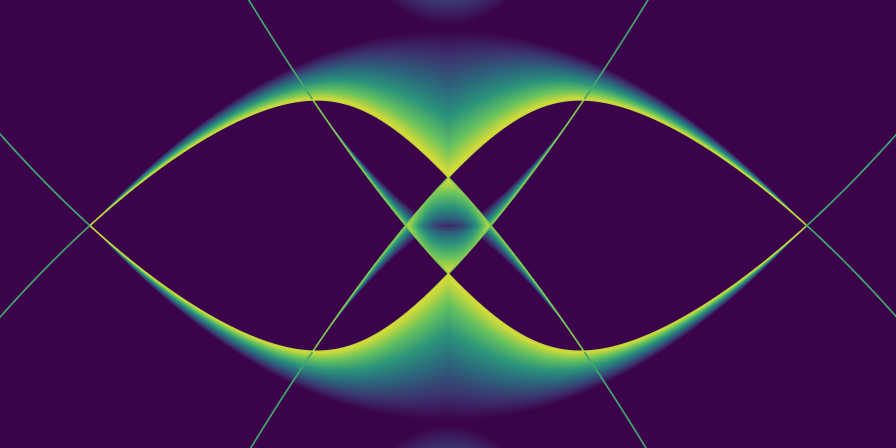
Reproduce this background procedurally as a Shadertoy shader.

```glsl
const vec2 CENTER = vec2(0.0008, -0.0035);  // offset from the canvas middle
const float LENS_TIP = 0.799;       // where the lens closes on the axis
const float CROSSING = 0.302;       // where steep branch meets the lens edge
const float DIAMOND_WIDTH = 0.095;
const float DIAMOND_HEIGHT = 0.110;
const float ENVELOPE_HEIGHT = 0.437;
const float CAP_HEIGHT = 0.445;
const float LINE_HALF_WIDTH = 0.0019;
const float EDGE_LEVEL = 0.95;
const float BRANCH_LEVEL = 0.84;
const float TAIL_LEVEL = 0.68;

// Bend of the branch: a parabola plus a skewed hyperbola.
const float BEND_X = 0.22;
const float BEND_RADIUS = 0.195;
const float BEND_GAIN = 0.683;
const float BRANCH_TILT = -0.537;
const float BRANCH_BASE = -0.3085;

const vec3 PLUM   = vec3(0.23, 0.01, 0.29);
const vec3 INDIGO = vec3(0.23, 0.21, 0.43);
const vec3 BLUE   = vec3(0.17, 0.40, 0.49);
const vec3 TEAL   = vec3(0.17, 0.58, 0.48);
const vec3 GREEN  = vec3(0.40, 0.76, 0.37);
const vec3 YELLOW = vec3(0.88, 0.87, 0.20);

vec3 palette(float level) {
    float s = clamp(level, 0.0, 1.0) * 5.0;
    vec3 color = mix(PLUM, INDIGO, min(s, 1.0));
    color = mix(color, BLUE, clamp(s - 1.0, 0.0, 1.0));
    color = mix(color, TEAL, clamp(s - 2.0, 0.0, 1.0));
    color = mix(color, GREEN, clamp(s - 3.0, 0.0, 1.0));
    return mix(color, YELLOW, clamp(s - 4.0, 0.0, 1.0));
}

float bend(float x) {
    return length(vec2(x - BEND_X, BEND_RADIUS));
}

float branch(float x) {
    return 0.5 * x * x + BRANCH_TILT * x + BEND_GAIN * bend(x) + BRANCH_BASE;
}

float branchSlope(float x) {
    return x + BRANCH_TILT + BEND_GAIN * (x - BEND_X) / bend(x);
}

// Coverage of the side where the signed distance is positive.
float inside(float dist, float pixel) {
    return clamp(0.5 + dist / pixel, 0.0, 1.0);
}

// Coverage of the stroke along the branch, mirrored about the axis.
float stroke(float x, float y, float pixel) {
    float slope = branchSlope(x);
    float dist = abs(y - abs(branch(x))) / sqrt(1.0 + slope * slope);
    return inside(LINE_HALF_WIDTH - dist, pixel);
}

void mainImage(out vec4 fragColor, in vec2 fragCoord) {
    float pixel = 1.0 / iResolution.y;
    vec2 p = (fragCoord - 0.5 * iResolution.xy) * pixel - CENTER;
    float x = abs(p.x);
    float y = abs(p.y);
    float shallow = branch(x);
    float steep = branch(-x);
    vec3 color = PLUM;

    // Broad glow between the lens edge and its envelope
    float envelope = ENVELOPE_HEIGHT * (1.0 - x * x / (LENS_TIP * LENS_TIP));
    float glow = (envelope - y) / max(envelope + shallow, 0.001);
    float mask = inside(y + shallow, pixel) * inside(envelope - y, pixel)
               * inside(LENS_TIP - x, pixel);
    color = mix(color, palette(glow), mask);

    // Faint caps at the top and bottom
    float cap = y - CAP_HEIGHT - 3.1 * x * x;
    color = mix(color, palette(3.8 * cap), inside(cap, pixel));

    // Wedges beside the steep branch
    float thickness = 0.622 * pow(max(CROSSING - x, 0.0), 1.6);
    float rise = y - steep;
    mask = inside(rise, pixel) * inside(thickness - rise, pixel)
         * inside(y + steep, pixel) * step(x, CROSSING);
    float fade = 1.0 - rise / max(thickness, 0.001);
    color = mix(color, palette(BRANCH_LEVEL * fade), mask);

    // Central diamond with a dark horizontal core
    float core = 0.04 + y / DIAMOND_HEIGHT + pow(x / DIAMOND_WIDTH, 2.5);
    mask = inside(-steep - y, pixel) * step(x, CROSSING);
    color = mix(color, palette(pow(core, 0.6)), mask);

    // Branch lines, dimmer beyond their crossings
    float steepLevel = x < CROSSING ? BRANCH_LEVEL : TAIL_LEVEL;
    float shallowLevel = x < LENS_TIP ? EDGE_LEVEL : TAIL_LEVEL;
    color = mix(color, palette(steepLevel), stroke(-x, y, pixel));
    color = mix(color, palette(shallowLevel), stroke(x, y, pixel));

    fragColor = vec4(color, 1.0);
}
```
